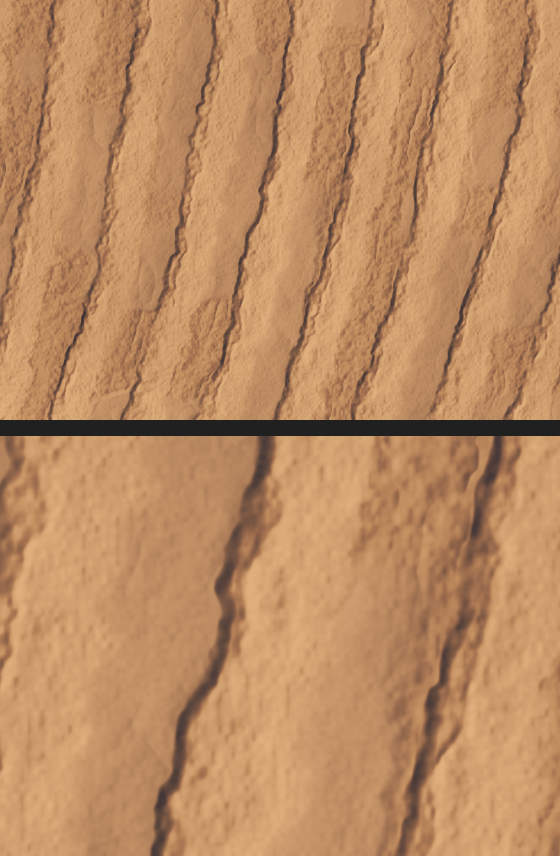
Top, the full canvas; bottom, a detail of the centre.
This texture is drawn by a Shadertoy shader. Its source:

```glsl
// Aerial view of long sand dunes with shadowed crests and rippled troughs

float hash(vec2 p) {
    vec3 q = fract(p.xyx * 0.1031);
    q += dot(q, q.yzx + 33.33);
    return fract((q.x + q.y) * q.z);
}

float noise(vec2 p) {
    vec2 i = floor(p), f = fract(p);
    f = f * f * f * (f * (f * 6.0 - 15.0) + 10.0);
    return mix(mix(hash(i), hash(i + vec2(1, 0)), f.x),
               mix(hash(i + vec2(0, 1)), hash(i + vec2(1, 1)), f.x), f.y);
}

float fbm(vec2 p) {
    float sum = 0.0, amp = 0.53;
    for (int i = 0; i < 4; i++) {
        sum += amp * noise(p);
        p = mat2(1.6, 1.2, -1.2, 1.6) * p + 7.3;
        amp *= 0.5;
    }
    return sum;
}

// Sharp-topped noise, 1 along thin winding lines
float ridged(vec2 p) {
    return 1.0 - abs(2.0 * noise(p) - 1.0);
}

// Position across the dunes: one unit per dune, bending left toward the bottom
float duneCoord(vec2 p) {
    float bend = (0.19 + 0.05 * p.x) * pow(max(1.0 - p.y, 0.0), 1.6);
    float wobble = 0.045 * (fbm(p * vec2(4.0, 3.0)) - 0.5)
                 + 0.016 * (noise(p * 14.0) - 0.5)
                 + 0.010 * (noise(p * 42.0) - 0.5)
                 + 0.004 * (noise(p * 95.0) - 0.5);
    return (p.x + bend + wobble - 0.694) / 0.188 + 0.135;
}

// 1 in the trough, 0 on the dune body, with a scalloped lee edge
float troughMask(float f, vec2 p) {
    float edge = f + 0.16 * (fbm(p * 26.0) - 0.5);
    return smoothstep(0.6, 0.72, edge) + 1.0 - smoothstep(0.09, 0.18, f);
}

// Smooth clay floors scattered along the troughs
float panMask(float u, vec2 p) {
    return smoothstep(0.54, 0.64, noise(vec2(u * 1.3, p.y * 6.0) + 4.0));
}

float height(vec2 p) {
    float u = duneCoord(p), f = fract(u), id = floor(u);
    float trough = troughMask(f, p), pan = panMask(u, p);

    // Shaded face of uneven steepness, then a long slope down to the trough
    float strength = mix(0.2, 1.1, smoothstep(0.15, 0.75, noise(vec2(id * 3.7, p.y * 5.0))));
    strength *= mix(0.5, 1.0, smoothstep(0.1, 0.6, p.x)) * mix(0.6, 1.15, noise(p * 24.0));
    float width = mix(0.05, 0.12, noise(p * 20.0 + 3.0));
    float body = smoothstep(0.1, 0.1 + width, f) * (1.0 - smoothstep(0.42, 0.82, f));
    float h = 0.013 * strength * body + 0.0022 * (1.0 - trough);

    // Broken second crest and lumps behind the main one
    float side = (f - 0.27 - 0.16 * (fbm(p * 20.0) - 0.5)) / 0.035;
    h += 0.0045 * exp(-side * side) * smoothstep(0.4, 0.7, noise(vec2(id * 5.3, p.y * 11.0)));
    float rough = smoothstep(0.1, 0.18, f) * (1.0 - smoothstep(0.2, 0.56, f));
    h += rough * (0.0085 * noise(p * vec2(50.0, 38.0)) + 0.0042 * noise(p * 95.0));

    // Trough: cross ripples, streaks along the dunes, thin lines on the pans
    float ripple = sin(dot(p, vec2(150.0, 290.0)) + 9.0 * fbm(p * 11.0));
    h += trough * (1.0 - pan) * (0.0014 * ripple * noise(p * 13.0 + 2.0)
         + 0.0042 * noise(p * 56.0) + 0.0018 * noise(p * 110.0)
         + 0.0055 * ridged(vec2(u * 7.0, p.y * 12.0)) * smoothstep(0.3, 0.7, noise(p * 5.0)));
    h += trough * pan * (0.0034 * ridged(vec2(u * 3.5, p.y * 13.0 + u * 2.0))
         + 0.0014 * ridged(vec2(u * 5.0 - p.y * 9.0, p.y * 16.0)));

    // Small wind ripples and grain
    float grain = mix(1.0, 0.4, trough * pan);
    return h + grain * (0.0014 * noise(p * vec2(185.0, 150.0)) + 0.0013 * noise(p * 85.0 + 5.0));
}

vec3 sandRamp(float tone) {
    vec3 sand[6] = vec3[6](vec3(0.24, 0.20, 0.21), vec3(0.43, 0.31, 0.25),
                           vec3(0.58, 0.40, 0.29), vec3(0.68, 0.48, 0.33),
                           vec3(0.76, 0.56, 0.38), vec3(0.83, 0.64, 0.45));
    float t = clamp(tone, 0.0, 1.12) * 5.0;
    int i = min(int(t), 4);
    return mix(sand[i], sand[i + 1], t - float(i));
}

void mainImage(out vec4 fragColor, in vec2 fragCoord) {
    vec2 p = fragCoord / iResolution.y;
    float u = duneCoord(p), f = fract(u);
    float trough = troughMask(f, p), pan = panMask(u, p);

    // Low sun from the right: slopes falling toward it are lit, the rest sink into shade
    vec2 toSun = vec2(0.94, -0.34) * 0.0013;
    float lit = (height(p - toSun) - height(p + toSun)) / 0.0026;
    float shade = lit > 0.0 ? 0.42 * lit / (1.0 + 0.6 * lit) : 0.76 * (exp(lit) - 1.0);

    float tone = mix(0.9, 0.71, trough) + 0.05 * trough * pan;
    tone -= 0.08 * smoothstep(0.0, 0.12, f) * (1.0 - smoothstep(0.16, 0.45, f));
    tone += 0.2 * (fbm(p * 3.5 + 8.0) - 0.5) + shade;
    tone += 0.06 * (noise(p * 260.0) - 0.5);

    vec3 clay = vec3(0.73, 0.56, 0.43);
    vec3 color = mix(sandRamp(tone), clay * (0.55 + 0.58 * tone), 0.25 * trough * pan);
    fragColor = vec4(color, 1.0);
}
```
